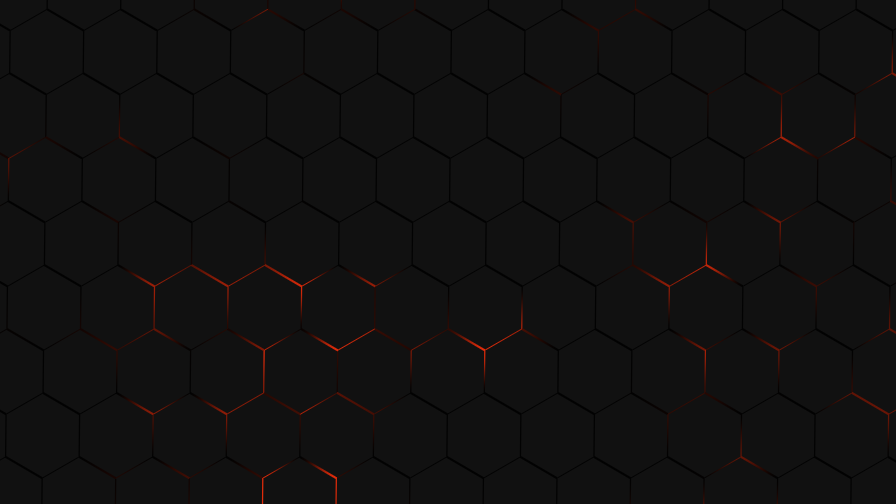
Give the GLSL for this pattern, as a WebGL 1 fragment shader.

```glsl
precision highp float;

uniform vec2 u_resolution;

// Lengths are fractions of the canvas height
#define UNIT vec2(0.07296, 0.04229)    // half hexagon width, third of row spacing
#define ORIGIN vec2(0.0831, 0.8970)    // centre of one hexagon
#define LEAN 0.0106
#define PANEL_COLOR vec3(0.065)
#define GROOVE_COLOR vec3(0.008)
#define EMBER_COLOR vec3(0.88, 0.17, 0.04)
#define WIDTH_FALLING 0.0042
#define WIDTH_UPRIGHT 0.0025
#define WIDTH_RISING 0.0019
#define EMBER_RANGE vec2(0.57, 0.87)
#define BAND_START vec2(0.667, 0.04)
#define BAND_NORMAL vec2(-0.577, 0.816)

float hash(vec2 p) {
    vec3 q = fract(vec3(p.xyx) * 0.1031 + 0.37);
    q += dot(q, q.yzx + 33.33);
    return fract((q.x + q.y) * q.z);
}

float valueNoise(vec2 p) {
    vec2 cell = floor(p);
    vec2 f = fract(p);
    f = f * f * (3.0 - 2.0 * f);
    float low = mix(hash(cell), hash(cell + vec2(1.0, 0.0)), f.x);
    float high = mix(hash(cell + vec2(0.0, 1.0)), hash(cell + vec2(1.0, 1.0)), f.x);
    return mix(low, high, f.y);
}

// Nearest hexagon centre, in whole lattice units
vec2 hexCentre(vec2 q) {
    vec2 period = vec2(2.0, 6.0);
    vec2 even = period * floor(q / period + 0.5);
    vec2 odd = period * floor(q / period) + 0.5 * period;
    vec2 toEven = (q - even) * UNIT;
    vec2 toOdd = (q - odd) * UNIT;
    return dot(toEven, toEven) < dot(toOdd, toOdd) ? even : odd;
}

vec2 hexCorner(float k) {
    float angle = radians(60.0) * k;
    return floor(vec2(sin(angle) / 0.866, 2.0 * cos(angle)) + 0.5);
}

// Heat of a corner: clustered, strongest along a diagonal band
float cornerHeat(vec2 corner) {
    float offBand = dot(corner * UNIT + ORIGIN - BAND_START, BAND_NORMAL);
    float band = exp(-60.0 * offBand * offBand);
    float cluster = valueNoise(corner * vec2(0.27, 0.16) + 40.0);
    float score = 0.55 * cluster + 0.45 * hash(corner + 71.0) + 0.17 * band;
    return smoothstep(EMBER_RANGE.x, EMBER_RANGE.y, score);
}

// Box-filtered coverage of a line, also right below one pixel
float lineCoverage(float dist, float width, float pixel) {
    float outer = clamp(0.5 + (0.5 * width - dist) / pixel, 0.0, 1.0);
    float inner = clamp(0.5 - (0.5 * width + dist) / pixel, 0.0, 1.0);
    return outer - inner;
}

void main() {
    float pixel = 1.0 / u_resolution.y;
    vec2 p = gl_FragCoord.xy * pixel;
    p.x -= LEAN * p.y;
    vec2 q = (p - ORIGIN) / UNIT;
    vec2 centre = hexCentre(q);

    float groove = 0.0;
    float ember = 0.0;
    for (int i = 0; i < 6; i++) {
        float k = float(i);
        vec2 a = centre + hexCorner(k);
        vec2 b = centre + hexCorner(k + 1.0);

        // Distance to the edge and position along it
        vec2 edge = (b - a) * UNIT;
        vec2 fromA = (q - a) * UNIT;
        float t = clamp(dot(fromA, edge) / dot(edge, edge), 0.0, 1.0);
        float dist = length(fromA - t * edge);

        // Line weight depends on the edge direction
        float side = mod(k, 3.0);
        float width = side < 0.5 ? WIDTH_FALLING
                    : side < 1.5 ? WIDTH_UPRIGHT : WIDTH_RISING;
        float coverage = lineCoverage(dist, width, pixel);

        // Heat fades from corner to corner, with some edges cooler
        float heat = mix(cornerHeat(a), cornerHeat(b), smoothstep(0.0, 1.0, t));
        heat *= mix(0.2, 1.0, smoothstep(0.1, 0.45, hash(a + b + 13.0)));

        groove = max(groove, coverage);
        ember = max(ember, coverage * heat);
    }

    vec3 color = mix(PANEL_COLOR, GROOVE_COLOR, groove);
    color += (EMBER_COLOR - GROOVE_COLOR) * ember;
    gl_FragColor = vec4(color, 1.0);
}
```
